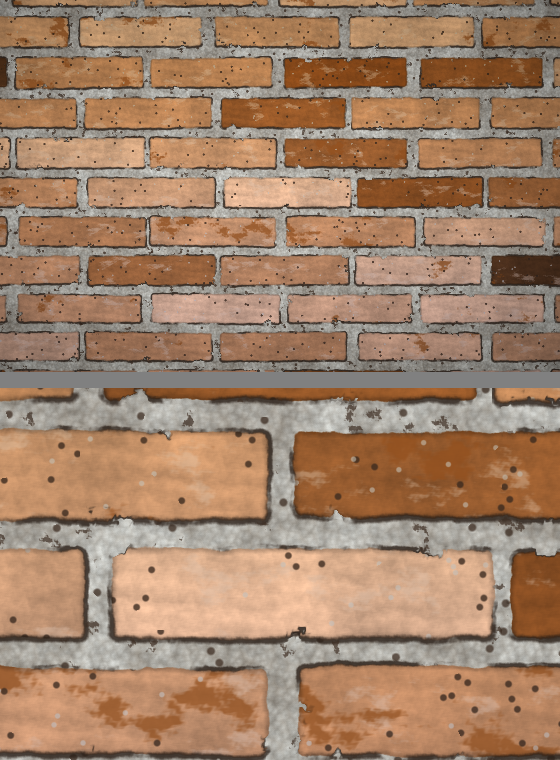
Top, the full canvas; bottom, a detail of the centre.
A Shadertoy shader for this texture:

```glsl
// Weathered running-bond brick wall: ten rows of about four clay bricks in rough grey mortar.
// Each brick is a rounded-box distance with hashed size, tilt and tone; layered sines
// wear its edges and stain its face, cellular noise adds pits, specks and mortar grit.

const vec2 PITCH = vec2(0.361, 0.1065);      // brick spacing, canvas height = 1
const vec2 HALF_SIZE = vec2(0.168, 0.0395);  // half extent of one brick
const vec3 PALE = vec3(0.80, 0.65, 0.53);
const vec3 TAN = vec3(0.70, 0.51, 0.36);
const vec3 RUST = vec3(0.50, 0.28, 0.11);
const vec3 UMBER = vec3(0.22, 0.16, 0.12);
const vec3 MORTAR_LIGHT = vec3(0.72, 0.72, 0.70);
const vec3 MORTAR_DARK = vec3(0.49, 0.46, 0.42);

float hash(vec2 p) {
    p = fract(p * vec2(0.1031, 0.1137) + 0.317);
    p += dot(p, p.yx + 33.33);
    return fract((p.x + p.y) * p.x * 7.31);
}

// Layered, rotated sines, each octave bent by the sum so far; roughly -1 to 1
float waves(vec2 p) {
    float sum = 0.0, amp = 0.5;
    for (int i = 0; i < 6; i++) {
        p = mat2(1.2, 1.6, -1.6, 1.2) * p + 1.3;
        sum += amp * sin(p.x + 1.7 * sin(p.y) + 2.0 * sum);
        amp *= 0.62;
    }
    return sum;
}

// Cellular noise: distance to the nearest point, and that point's random value
vec2 cells(vec2 p) {
    vec2 base = floor(p), best = vec2(9.0, 0.0);
    for (int y = -1; y <= 1; y++)
    for (int x = -1; x <= 1; x++) {
        vec2 id = base + vec2(x, y);
        vec2 site = id + vec2(hash(id), hash(id + 57.0));
        float dist = length(p - site);
        if (dist < best.x) best = vec2(dist, hash(id + 113.0));
    }
    return best;
}

// Scattered round dots on a cellular grid; amount is the share of cells filled
float dots(vec2 p, float amount, float radius) {
    vec2 c = cells(p);
    return step(1.0 - amount, c.y) * (1.0 - smoothstep(radius * 0.5, radius, c.x));
}

float roundedBox(vec2 p, vec2 halfSize, float radius) {
    vec2 e = abs(p) - halfSize + radius;
    return length(max(e, 0.0)) + min(max(e.x, e.y), 0.0) - radius;
}

// Position inside the brick in xy, brick index in zw
vec4 brickCell(vec2 p) {
    float t = p.y - 0.068;
    float v = 9.85 * t - 0.465 * t * t + 0.5;  // rows grow slightly taller upward
    float row = floor(v);
    float odd = mod(row, 2.0);
    float shift = mix(0.395, 0.211, odd) + 0.03 * (hash(vec2(row, 5.0)) - 0.5);
    float u = (p.x - shift) / PITCH.x + 0.5;
    return vec4((fract(vec2(u, v)) - 0.5) * PITCH, floor(u), row);
}

vec3 mortarColor(vec2 p) {
    float grit = cells(p * 150.0).x;
    float shade = 0.62 + 0.35 * waves(p * 12.0) + 0.5 * (0.5 - grit);
    vec3 col = mix(MORTAR_DARK, MORTAR_LIGHT, clamp(shade, 0.0, 1.15));
    col *= 1.0 + 0.10 * waves(p * 95.0);
    return mix(col, UMBER, 0.75 * dots(p * 75.0 + 9.0, 0.07, 0.35));
}

vec3 brickColor(vec2 p, vec2 q, float tone, float seed) {
    vec2 s = q + seed * 17.0;
    vec3 col = mix(RUST, TAN, smoothstep(0.08, 0.42, tone));
    col = mix(col, PALE, smoothstep(0.5, 0.95, tone));
    col = mix(col, UMBER, 0.65 * step(tone, 0.035));
    // Broad clouds, dragged streaks and fine grain
    col *= 1.0 + 0.09 * waves(s * 9.0) + 0.06 * waves(s * vec2(18.0, 75.0)) + 0.05 * waves(s * 110.0);
    // Rust stains and lime smears
    float stain = smoothstep(0.5, 0.85, waves(s * vec2(10.0, 15.0) + 4.0));
    col = mix(col, RUST * 1.08, 0.75 * stain * step(0.45, hash(vec2(seed * 91.0, 3.0))));
    float lime = smoothstep(0.45, 1.0, waves(s * vec2(14.0, 26.0) + 21.0));
    col = mix(col, vec3(0.81, 0.72, 0.64), 0.45 * lime);
    // Pits and pale specks
    col = mix(col, UMBER, 0.8 * dots(p * 80.0, 0.08, 0.32));
    return mix(col, MORTAR_LIGHT, 0.6 * dots(p * 95.0 + 31.0, 0.04, 0.3));
}

void mainImage(out vec4 fragColor, in vec2 fragCoord) {
    vec2 p = fragCoord / iResolution.y;
    float px = 1.0 / iResolution.y;
    vec4 cell = brickCell(p);
    vec2 id = cell.zw;
    float tone = hash(id + 11.0), seed = hash(id + 29.0), skew = hash(id + 43.0) - 0.5;

    // Worn brick outline
    vec2 q = cell.xy + vec2(0.012 * (seed - 0.5), 0.025 * skew * cell.x);
    vec2 size = HALF_SIZE + vec2(0.010, 0.003) * (hash(id + 71.0) - 0.5);
    float d = roundedBox(q, size, 0.007) + 0.0021 * waves(p * 28.0);
    d += 0.011 * smoothstep(0.65, 1.1, waves(p * 13.0 + 7.0));

    vec3 brick = brickColor(p, q, tone, seed);
    brick *= mix(vec3(0.99, 0.99, 1.08), vec3(1.02, 0.98, 0.88), smoothstep(0.1, 0.9, p.y));
    brick *= 1.0 - 0.22 * smoothstep(-0.006, 0.0, d);
    vec3 col = mix(brick, mortarColor(p), smoothstep(-px, px, d));

    // Broken dark gap around each brick, heaviest along its lower edge
    float below = smoothstep(0.4, 1.0, -q.y / size.y);
    float gap = 1.0 - smoothstep(0.0008, 0.0032 + 0.0015 * below, abs(d - 0.001));
    float broken = smoothstep(-0.35, 0.4, waves(p * 16.0 + 40.0) + 0.55 * below);
    col = mix(col, UMBER * 0.7, gap * broken * 0.8);

    // Sparse black crumbs of old mortar near the joints
    float crumbs = smoothstep(0.72, 0.95, waves(p * 30.0 + 63.0)) * smoothstep(-0.003, 0.003, d);
    col = mix(col, UMBER, 0.7 * crumbs);

    // Light falls off toward the corners
    vec2 c = fragCoord / iResolution.xy - vec2(0.46, 0.52);
    col *= 1.07 - 0.75 * dot(c, c);
    fragColor = vec4(clamp(col, 0.0, 1.0), 1.0);
}
```
